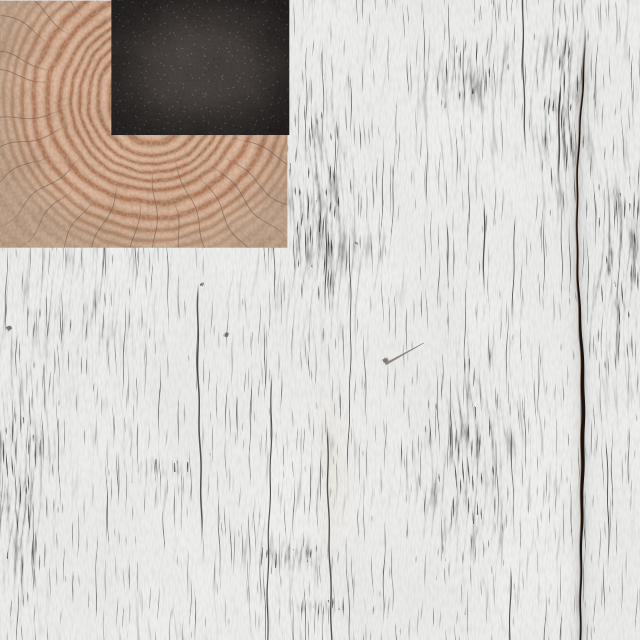
This texture is drawn by a Shadertoy shader. Its source:

```glsl
// Whitewashed weathered wood with an end-grain tile and a dark slate tile at upper left.

vec2 hash2(vec2 p) {
    vec3 q = fract(p.xyx * vec3(.1031, .103, .0973));
    q += dot(q, q.yzx + 33.33);
    return fract((q.xx + q.yz) * q.zy);
}

// Distance to the nearest jittered cell point
float cellular(vec2 p) {
    vec2 cell = floor(p), f = fract(p);
    float nearest = 2.;
    for (int i = 0; i < 9; i++) {
        vec2 o = vec2(i % 3 - 1, i / 3 - 1);
        nearest = min(nearest, length(o + hash2(cell + o + 200.) - f));
    }
    return nearest;
}

// Layered sines
float clouds(vec2 p) {
    float sum = 0., amp = .5;
    for (int i = 0; i < 5; i++) {
        p = mat2(.8, .6, -.6, .8) * p + 1.7;
        sum += amp * sin(p.x + 1.3 * sin(p.y)) * cos(p.y * .8);
        p *= 1.9;
        amp *= .6;
    }
    return sum;
}

float stroke(float dist, float halfWidth) {
    return clamp((halfWidth - dist) * iResolution.y + .5, 0., 1.);
}

float box(vec2 p, vec2 lo, vec2 hi) {
    vec2 d = max(lo - p, p - hi);
    return stroke(max(d.x, d.y), 0.);
}

float blob(vec2 p, vec4 b) {
    vec2 d = (p - b.xy) / b.zw;
    return exp(-dot(d, d));
}

// Tapered vertical dashes, one per jittered grid cell
float dashes(vec2 p, vec2 grid, float density, float halfWidth) {
    p.x += .003 * sin(p.y * 13. + p.x * 9.) + .0008 * sin(p.y * 71.);
    float ink = 0.;
    for (int i = -1; i <= 1; i++) {
        float column = floor(p.x * grid.x) + float(i);
        float y = p.y * grid.y + 9. * hash2(vec2(column + 50., grid.x)).x;
        vec2 h = hash2(vec2(column + 70., floor(y) + grid.y));
        float x = (column + .2 + .6 * h.x) / grid.x;
        float taper = max(0., 1. - abs(fract(y) - .5) / (.12 + .38 * h.y));
        float on = step(fract(h.x * 17. + h.y * 5.), density) * smoothstep(0., .5, taper);
        ink = max(ink, on * stroke(abs(p.x - x), halfWidth * taper));
    }
    return ink;
}

vec3 plank(vec2 p) {
    // Worn areas: center, radius
    const vec4 worn[10] = vec4[10](
        vec4(.45, .13, .04, .018), vec4(.515, .053, .05, .01), vec4(.74, .88, .06, .04),
        vec4(.975, .59, .05, .14), vec4(.73, .29, .055, .13), vec4(.02, .22, .05, .13),
        vec4(.5, .67, .05, .15), vec4(.88, .83, .035, .13), vec4(.26, .27, .05, .012),
        vec4(.12, .5, .12, .1));
    // Long cracks: x, bottom, top, half width
    const vec4 cracks[12] = vec4[12](
        vec4(.312, .14, .56, .0012), vec4(.515, -.1, .34, .0011), vec4(.421, -.1, .42, .0009),
        vec4(.507, .5, .68, .0008), vec4(.545, .24, .64, .0006), vec4(.759, .53, .69, .001),
        vec4(.698, .54, .66, .0008), vec4(.802, .48, .67, .0006), vec4(.795, -.1, .12, .0009),
        vec4(.82, .75, 1.1, .001), vec4(.876, .7, .87, .0013), vec4(.948, .1, .32, .0007));

    float wear = 0.;
    for (int i = 0; i < 10; i++)
        wear += blob(p, worn[i]) * (i < 2 ? 1.1 : i == 9 ? .25 : .65);
    float fiber = cellular(vec2(p.x * 170. + sin(p.y * 17.), p.y * 13.));
    float fine = cellular(p * vec2(310., 65.));
    float mottle = clouds(p * vec2(17., 9.));

    // Paint, abrasion and fissures
    vec3 col = vec3(.915, .915, .91) + .018 * mottle + .05 * (.45 - fine);
    col -= vec3(.02, .03, .05) * blob(p, vec4(.52, .26, .025, .1));
    col -= .14 * smoothstep(.55, .95, fiber) * smoothstep(-.3, .5, mottle + wear);
    col -= .34 * wear * smoothstep(.25, .9, fiber + .25 * mottle) * (.45 + fine);
    col *= 1. - .38 * dashes(p, vec2(95., 10.), .4, .0006);
    col *= 1. - .5 * dashes(p + .37, vec2(44., 5.), .42, .0007);
    col *= 1. - min(.6, .2 + wear) * dashes(p + .71, vec2(150., 18.), .2 + .45 * wear, .001);

    for (int i = 0; i < 12; i++) {
        vec4 c = cracks[i];
        float x = c.x + .003 * sin(p.y * 10. + c.x * 40.) + .0008 * sin(p.y * 63. + c.x * 90.);
        float ends = smoothstep(c.y, c.y + .06, p.y) * (1. - smoothstep(c.z - .03, c.z, p.y));
        col = mix(col, vec3(.25, .22, .2), .85 * ends * stroke(abs(p.x - x), c.w));
    }

    // Open split with a raw brown edge
    float split = mix(.907, .911, smoothstep(0., .37, p.y));
    split = mix(split, .902, smoothstep(.38, .62, p.y));
    split = mix(split, .914, smoothstep(.7, .95, p.y)) + .0006 * sin(p.y * 75.);
    float gap = .0011 + .0018 * blob(p, vec4(.9, .34, 1., .17));
    float fade = 1. - smoothstep(.87, .98, p.y);
    col *= 1. - .18 * fade * exp(-abs(p.x - split) * 160.);
    col = mix(col, vec3(.52, .4, .3), .7 * fade * stroke(abs(p.x - split + .0012), gap));
    col = mix(col, vec3(.1, .08, .07), fade * stroke(abs(p.x - split), gap));

    // Knots and curved scar
    const vec3 knots[5] = vec3[5](vec3(.602, .437, .006), vec3(.353, .477, .005),
        vec3(.315, .557, .004), vec3(.014, .487, .006), vec3(.555, .621, .003));
    for (int i = 0; i < 5; i++) {
        float d = length(p - knots[i].xy) + .003 * clouds(p * 400.);
        col = mix(col, vec3(.36, .31, .27), .75 - .75 * smoothstep(.3, 1., d / knots[i].z));
    }
    float t = clamp((p.x - .604) / .058, 0., 1.);
    float scar = length(p - vec2(.604 + .058 * t, .432 + .032 * t));
    return mix(col, vec3(.48, .45, .42), .8 * stroke(scar, .0022 - .0016 * t));
}

vec3 endGrain(vec2 p) {
    vec2 d = p - vec2(.238, .845);
    float r = length(d) + .004 * clouds(p * 22.);
    float speck = cellular(p * vec2(190., 150.));
    float ring = sin(r * 370. + 2. * sin(r * 55.) + .8 * clouds(p * 60.));
    float heart = 1. - smoothstep(.17, .27, r);
    vec3 col = mix(vec3(.72, .61, .52), vec3(.77, .63, .53), heart) + .03 * clouds(p * 35.);
    col += .06 * ring * (.3 + .7 * heart) + .07 * (.45 - speck);
    col -= vec3(.05, .13, .16) * heart * smoothstep(.1, .9, -ring) * (1. - smoothstep(.2, .75, speck));

    // Radial checks
    float sector = atan(d.y, d.x) * 5.5 + .12 * sin(r * 60.);
    vec2 h = hash2(vec2(floor(sector) + 90., 4.));
    float across = abs(fract(sector) - .3 - .4 * h.x) * r / 5.5;
    float span = smoothstep(.08, .13, r - .1 * h.y) * (1. - smoothstep(.24, .34, r));
    return mix(col, vec3(.42, .36, .32), .6 * span * stroke(across, .0007));
}

vec3 slate(vec2 p) {
    float edge = length((p - vec2(.313, .895)) / vec2(.139, .106));
    vec3 col = mix(vec3(.275, .25, .24), vec3(.13, .12, .115), smoothstep(.25, 1.35, edge));
    col += .018 * clouds(p * 45.) + .03 * (.45 - cellular(p * 230.));
    return col + .1 - .1 * smoothstep(.04, .14, cellular(p * 75.));
}

void mainImage(out vec4 fragColor, in vec2 fragCoord) {
    vec2 p = fragCoord / iResolution.xy;
    vec3 col = plank(p);
    col = mix(col, endGrain(p), box(p, vec2(-.1, .613), vec2(.449, .999)));
    col = mix(col, slate(p), box(p, vec2(.174, .789), vec2(.452, 1.1)));
    fragColor = vec4(clamp(col, 0., 1.), 1.);
}
```
